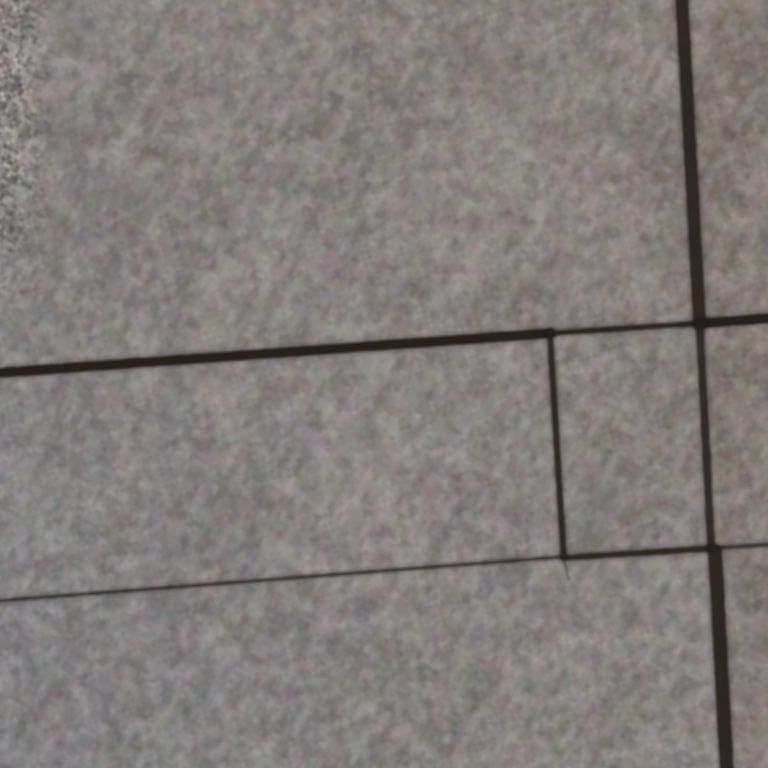
Give the GLSL for this texture, as a WebGL 1 fragment shader.

```glsl
precision highp float;
// Close view of grey granite slabs divided by dark, slightly tilted joints.
// Layered value noise makes the mottled stone; soft line segments of differing
// width and depth make the joints, with finer grit at the upper left edge.
uniform vec2 u_resolution;

float hash(vec2 p) {
  vec3 q = fract(vec3(p.xyx) * 0.1031);
  q += dot(q, q.yzx + 33.33);
  return fract((q.x + q.y) * q.z);
}

// Smooth value noise centred on zero.
float noise(vec2 p) {
  vec2 i = floor(p), f = fract(p);
  f = f * f * (3.0 - 2.0 * f);
  float low = mix(hash(i), hash(i + vec2(1.0, 0.0)), f.x);
  float high = mix(hash(i + vec2(0.0, 1.0)), hash(i + vec2(1.0, 1.0)), f.x);
  return mix(low, high, f.y) - 0.5;
}

float segmentDistance(vec2 p, vec2 a, vec2 b) {
  vec2 pa = p - a, ba = b - a;
  return length(pa - ba * clamp(dot(pa, ba) / dot(ba, ba), 0.0, 1.0));
}

// Darkens the stone along one joint: a soft shaded rim, then the deep gap.
vec3 cutJoint(vec3 color, vec2 p, vec2 a, vec2 b, float halfWidth, float depth) {
  float d = segmentDistance(p, a, b);
  d += 0.0008 * noise(p * 90.0);
  float rim = 1.0 - smoothstep(halfWidth, halfWidth + 0.007, d);
  float gap = 1.0 - smoothstep(halfWidth - 0.0035, halfWidth + 0.0025, d);
  color *= 1.0 - 0.14 * rim * depth;
  return mix(color, vec3(0.145, 0.125, 0.105), gap * depth);
}

vec3 granite(vec2 p) {
  vec2 q = mat2(0.88, 0.47, -0.47, 0.88) * p + 3.0;
  float mottle = 0.035 * noise(q * 9.0) + 0.055 * noise(q * 38.0)
    + 0.10 * noise(q * vec2(95.0, 75.0)) + 0.06 * noise(q * 170.0);
  vec3 tint = vec3(noise(q * 62.0 + 11.0), noise(q * 62.0 + 87.0), noise(q * 62.0 + 153.0));
  vec3 color = vec3(0.520, 0.503, 0.495) + mottle + 0.032 * tint;

  // Gritty, higher contrast grain fading away from the upper left edge.
  float grit = (1.0 - smoothstep(0.0, 0.09, p.x)) * smoothstep(0.5, 0.85, p.y);
  color += grit * (0.26 * noise(q * 190.0) + 0.12 * noise(q * 120.0 + 40.0));

  // Cooler stone at lower left, warmer stone at upper right.
  color += vec3(-0.008, 0.0, 0.014) * (1.0 - smoothstep(0.0, 0.8, p.x + p.y * 0.7));
  color += vec3(0.006, 0.0, -0.010) * smoothstep(0.9, 1.7, p.x + p.y);
  return color;
}

void main() {
  vec2 p = gl_FragCoord.xy / u_resolution;
  vec3 color = granite(p);

  // The narrow slabs right of the main upright joint are browner.
  float uprightX = 0.947 - 0.059 * p.y;
  float rightSlab = smoothstep(-0.003, 0.003, p.x - uprightX);
  color -= rightSlab * vec3(0.018, 0.024, 0.034);

  // Meeting points of the joints.
  vec2 upperTee = vec2(0.716, 0.566), upperCross = vec2(0.911, 0.579);
  vec2 lowerTee = vec2(0.734, 0.275), lowerCross = vec2(0.926, 0.286);

  // Faint seam carried on above and below the short upright joint.
  float seam = 1.0 - smoothstep(0.001, 0.006, segmentDistance(p, vec2(0.709, 1.0), upperTee));
  color += seam * vec3(-0.022, -0.012, 0.002) * (0.7 + noise(p * 30.0));
  color = cutJoint(color, p, lowerTee, vec2(0.740, 0.247), 0.0015, 0.35);

  // Upper level joint: wide, then narrow, then wide again.
  color = cutJoint(color, p, vec2(-0.05, 0.511), upperTee, 0.0068, 1.0);
  color = cutJoint(color, p, upperTee, upperCross, 0.0040, 0.92);
  color = cutJoint(color, p, upperCross, vec2(1.05, 0.589), 0.0068, 1.0);

  // Lower level joint: fine and shallow outside the small slab.
  color = cutJoint(color, p, vec2(-0.05, 0.214), lowerTee, 0.0027, 0.72);
  color = cutJoint(color, p, lowerTee + vec2(0.006, -0.001), lowerCross, 0.0044, 0.90);
  color = cutJoint(color, p, lowerCross, vec2(1.05, 0.294), 0.0029, 0.72);

  // Upright joints.
  color = cutJoint(color, p, upperTee, lowerTee, 0.0046, 0.90);
  color = cutJoint(color, p, vec2(0.885, 1.05), upperCross, 0.0088, 0.90);
  color = cutJoint(color, p, upperCross, lowerCross, 0.0056, 0.86);
  color = cutJoint(color, p, vec2(0.931, 0.282), vec2(0.949, -0.05), 0.0095, 0.92);

  gl_FragColor = vec4(clamp(color, 0.0, 1.0), 1.0);
}
```
